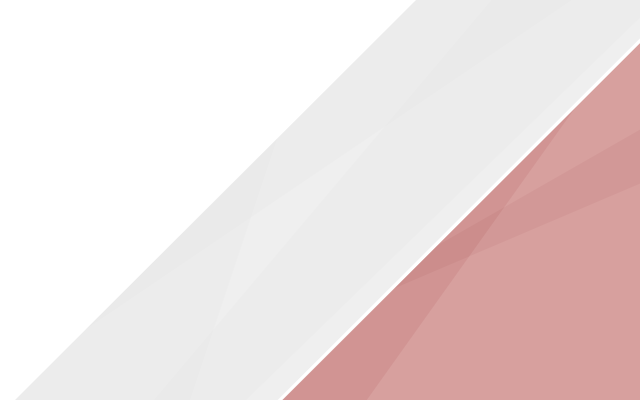
This background is drawn by a Shadertoy shader. Its source:

```glsl
// Flat diagonal backdrop: white corner, faceted grey band, white gap, rose corner.
// Every facet is bounded by straight lines; overlapping half planes
// add or remove a small step of tone.

#define PAPER      vec3(1.0)
#define GREY       vec3(0.926)
#define ROSE       vec3(0.843, 0.627, 0.620)
#define GREY_STEP  0.010
#define ROSE_SHADE vec3(0.025, 0.045, 0.043)
#define ROSE_BAND  vec3(0.019, 0.029, 0.028)
#define EDGE_SOFT  1.0

// Smooth coverage of the half plane left of the line running from a up to b
float leftOf(vec2 p, vec2 a, vec2 b) {
    vec2 along = normalize(b - a);
    vec2 offset = p - a;
    float dist = along.x * offset.y - along.y * offset.x;
    return clamp(0.5 + dist * iResolution.y / EDGE_SOFT, 0.0, 1.0);
}

// Grey band: three crossing planes plus a pale strip along the right edge
vec3 greyFacets(vec2 p) {
    float steep   = leftOf(p, vec2(0.475, 0.0), vec2(0.694, 0.657));
    float middle  = leftOf(p, vec2(0.385, 0.0), vec2(1.229, 1.0));
    float shallow = leftOf(p, vec2(0.204, 0.170), vec2(1.429, 1.0));
    float strip   = 1.0 - leftOf(p, vec2(0.615, 0.0), vec2(1.600, 0.956));
    return GREY + GREY_STEP * (middle + strip - steep - shallow);
}

// Rose corner: a shaded wedge crossed by a narrowing band
vec3 roseFacets(vec2 p) {
    float wedge = leftOf(p, vec2(0.917, 0.0), vec2(1.4375, 0.730));
    float bandTop    = leftOf(p, vec2(1.098, 0.389), vec2(1.6, 0.676));
    float bandBottom = leftOf(p, vec2(0.990, 0.281), vec2(1.6, 0.541));
    float band = bandBottom * (1.0 - bandTop);
    return ROSE - ROSE_SHADE * wedge - ROSE_BAND * band;
}

void mainImage(out vec4 fragColor, in vec2 fragCoord) {
    // Canvas spans 1.6 by 1 units
    vec2 p = fragCoord / iResolution.xy * vec2(1.6, 1.0);

    // Main diagonals, from left to right
    float outsideGrey = leftOf(p, vec2(0.0375, 0.0), vec2(1.040, 1.0));
    float beforeGap   = leftOf(p, vec2(0.694, 0.0), vec2(1.6, 0.904));
    float beforeRose  = leftOf(p, vec2(0.706, 0.0), vec2(1.6, 0.892));

    // Layer the band and the corner over the paper
    vec3 color = mix(PAPER, greyFacets(p), beforeGap * (1.0 - outsideGrey));
    color = mix(roseFacets(p), color, beforeRose);

    fragColor = vec4(color, 1.0);
}
```
